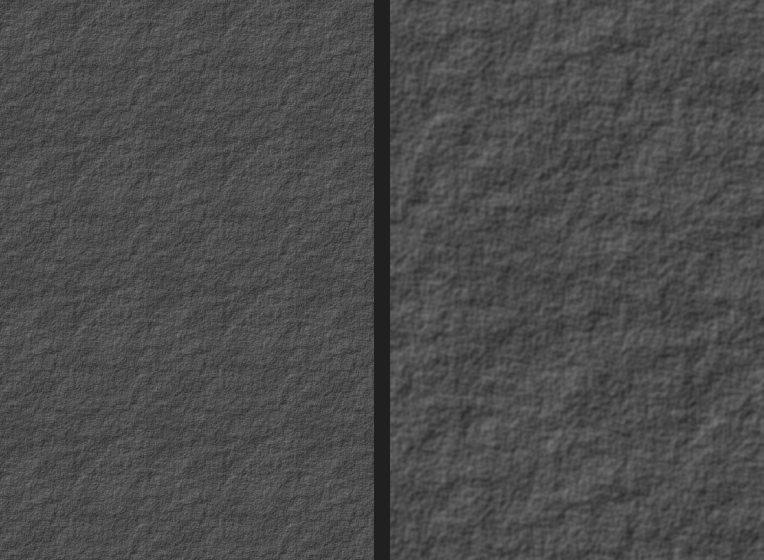
Left, the full canvas; right, a detail of the centre.
This texture is drawn by a WebGL 2 fragment shader. Its source:

```glsl
#version 300 es
precision highp float;

uniform vec2 u_resolution;
out vec4 fragColor;

// Values to tune
const float TILE_SIZE = 0.4;               // repeat length, in canvas widths
const vec2 LIGHT_DIR = vec2(-0.65, 0.76);  // light falls from the upper left
const float EMBOSS_STEP = 0.33;            // relief sampling step, in noise cells
const float BASE_GREY = 0.301;
const float RELIEF_GAIN = 0.97;
const float TONE_GAIN = 0.06;
const float TONE_CELLS = 3.0;
const int OCTAVES = 6;
const float CELLS[OCTAVES] = float[](5.0, 10.0, 20.0, 38.0, 68.0, 104.0);
const float WEIGHTS[OCTAVES] = float[](0.02, 0.034, 0.048, 0.06, 0.066, 0.052);
const float STREAK_LIMIT = 12.0;           // coarser octaves run diagonally
const float TAU = 6.28319;

float hash(vec2 cell, float seed) {
    uvec3 k = uvec3(cell, seed) * uvec3(1597u, 7919u, 6271u);
    uint h = (k.x ^ (k.y << 7u) ^ (k.z << 13u)) * 747796u + 289133u;
    h = (h ^ (h >> 15u)) * 277803u;
    h = (h ^ (h >> 13u)) * 668265u;
    return float((h ^ (h >> 16u)) & 65535u) / 65535.0;
}

// Slope of one lattice corner, evaluated at an offset from it
float cornerSlope(vec2 corner, vec2 offset, float cells, float seed) {
    float angle = TAU * hash(mod(corner, cells), seed);
    return dot(vec2(cos(angle), sin(angle)), offset);
}

// Gradient noise that wraps after a whole number of cells
float tiledNoise(vec2 p, float cells, float seed) {
    p *= cells;
    vec2 base = floor(p);
    vec2 f = p - base;
    vec2 w = f * f * f * (f * (f * 6.0 - 15.0) + 10.0);
    vec2 e = vec2(1.0, 0.0);
    float bottom = mix(cornerSlope(base, f, cells, seed),
                       cornerSlope(base + e.xy, f - e.xy, cells, seed), w.x);
    float top = mix(cornerSlope(base + e.yx, f - e.yx, cells, seed),
                    cornerSlope(base + e.xx, f - e.xx, cells, seed), w.x);
    return mix(bottom, top, w.y);
}

// Integer shear: stretches cells along a rising diagonal and keeps the tiling
vec2 streak(vec2 p) {
    return vec2(p.x - p.y, p.y);
}

float surfaceHeight(vec2 p, float cells, float seed) {
    return tiledNoise(cells < STREAK_LIMIT ? streak(p) : p, cells, seed);
}

// Difference of heights along the light, summed over all grain sizes
float relief(vec2 p) {
    float sum = 0.0;
    for (int i = 0; i < OCTAVES; i++) {
        vec2 offset = LIGHT_DIR * EMBOSS_STEP / CELLS[i];
        float seed = float(i) + 1.0;
        float lit = surfaceHeight(p - offset, CELLS[i], seed);
        float shaded = surfaceHeight(p + offset, CELLS[i], seed);
        sum += WEIGHTS[i] * (lit - shaded);
    }
    return sum;
}

// Broad, soft light and dark patches
float patches(vec2 p) {
    float broad = tiledNoise(streak(p), TONE_CELLS, 11.0);
    float small = tiledNoise(p, TONE_CELLS * 2.0, 12.0);
    return mix(broad, small, 0.35);
}

void main() {
    vec2 p = gl_FragCoord.xy / (u_resolution.x * TILE_SIZE);
    float grey = BASE_GREY + RELIEF_GAIN * relief(p) + TONE_GAIN * patches(p);
    fragColor = vec4(vec3(clamp(grey, 0.0, 1.0)), 1.0);
}
```
